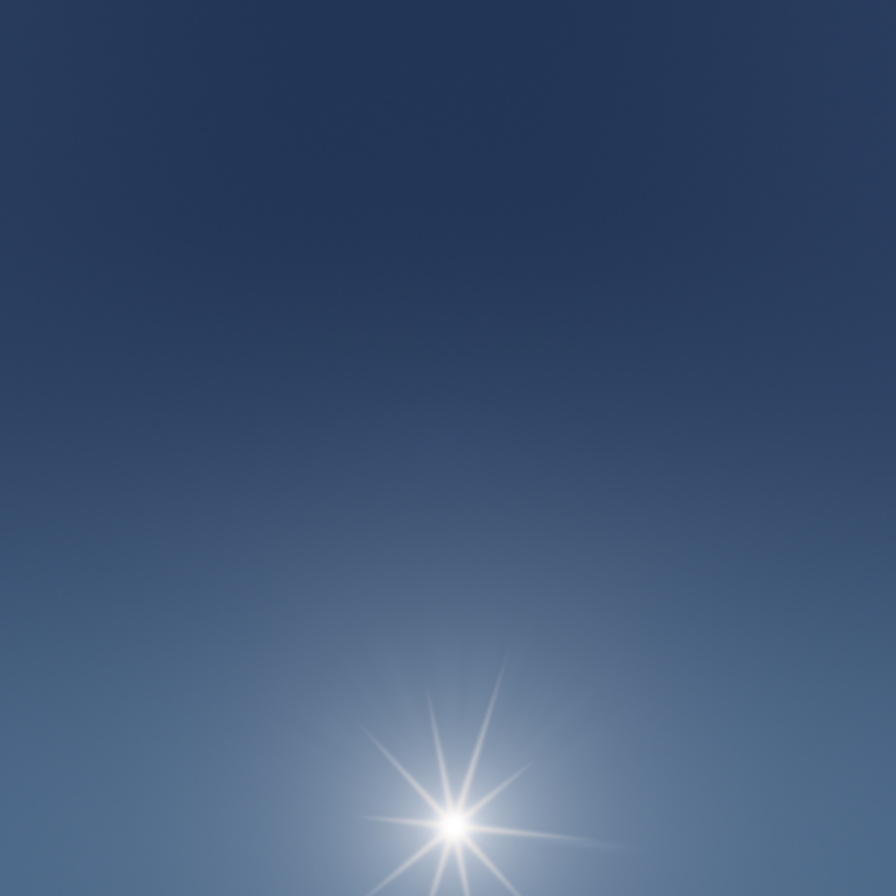
A Shadertoy shader for this texture:

```glsl
#define SUN_POS vec2(0.5065, 0.078)
#define ZENITH vec3(0.133, 0.207, 0.337)
#define HORIZON vec3(0.290, 0.402, 0.530)
#define HAZE vec3(0.93, 0.935, 0.96)
#define RAY_COLOR vec3(0.97, 0.925, 0.89)
#define RAY_WIDTH 0.0050
#define RAY_STRENGTH 0.72
#define STREAK_STRENGTH 0.012
#define GRAIN 0.0035

float hash(float n) {
    return fract(sin(n * 91.73) * 4375.85);
}

float hash2(vec2 p) {
    vec3 q = fract(p.xyx * 0.1031);
    q += dot(q, q.yzx + 33.33);
    return fract((q.x + q.y) * q.z);
}

float noise(float x) {
    float cell = floor(x);
    return mix(hash(cell), hash(cell + 1.0), smoothstep(0.0, 1.0, x - cell));
}

// Vertical gradient, lighter at the upper sides
vec3 sky(vec2 uv) {
    float low = 1.0 - smoothstep(0.02, 0.8, uv.y);
    vec3 col = mix(ZENITH, HORIZON, low);
    float side = smoothstep(0.1, 0.65, abs(uv.x - 0.46));
    col += vec3(0.030, 0.034, 0.040) * side * smoothstep(0.4, 0.8, uv.y);
    vec2 q = (uv - vec2(0.49, 0.51)) / vec2(0.09, 0.05);
    return col + vec3(0.001, 0.006, 0.012) * exp(-dot(q, q));
}

// Tapered ray pairs through the sun; x is the upper length, y the lower
float starburst(vec2 p, float pixel) {
    float angles[5] = float[5](39.3, 72.7, 101.0, 132.8, 174.3);
    vec2 lengths[5] = vec2[5](vec2(0.125, 0.16), vec2(0.215, 0.16),
        vec2(0.17, 0.16), vec2(0.165, 0.16), vec2(0.115, 0.17));
    float dark = 1.0;
    for (int i = 0; i < 5; i++) {
        float a = radians(angles[i]);
        vec2 dir = vec2(cos(a), sin(a));
        float along = dot(p, dir);
        float across = dot(p, vec2(-dir.y, dir.x));
        float reach = along > 0.0 ? lengths[i].x : lengths[i].y;
        float taper = max(1.0 - abs(along) / reach, 0.0);
        float width = max(RAY_WIDTH * (0.4 + 0.6 * taper), pixel);
        float ray = exp(-across * across / (width * width));
        dark *= 1.0 - RAY_STRENGTH * ray * pow(taper, 1.3);
    }
    return 1.0 - dark;
}

// Faint wide streaks beyond the main rays
float streaks(vec2 p, float d) {
    float angle = atan(p.y, p.x);
    float band = smoothstep(0.06, 0.15, d) * (1.0 - smoothstep(0.16, 0.28, d));
    float upper = smoothstep(0.0, 0.6, p.y / max(d, 0.001));
    return (noise(angle * 14.0 + 50.0) - 0.4) * band * upper;
}

void mainImage(out vec4 fragColor, in vec2 fragCoord) {
    vec2 uv = fragCoord / iResolution.xy;
    vec2 p = (uv - SUN_POS) * vec2(iResolution.x / iResolution.y, 1.0);
    float d = length(p);

    vec3 col = sky(uv);

    // Broad haze and tight halo
    float glow = 0.58 * exp(-d / 0.157) + 0.42 * exp(-d / 0.05);
    col = mix(col, HAZE, min(glow, 1.0));
    col += STREAK_STRENGTH * streaks(p, d);

    // Rays and core
    col = mix(col, RAY_COLOR, starburst(p, 0.8 / iResolution.y));
    float core = exp(-d * d / 0.00034);
    col = mix(col, vec3(1.0), min(1.1 * core, 1.0));

    // A lone faint flare to the lower right
    vec2 flare = (p - vec2(0.14, -0.019)) * mat2(0.995, -0.0995, 0.0995, 0.995);
    flare /= vec2(0.055, 0.005);
    col += vec3(0.030, 0.026, 0.026) * exp(-dot(flare, flare));

    // Fine grain breaks up the gradient steps
    col += GRAIN * (hash2(floor(uv * 512.0)) - 0.5);

    fragColor = vec4(clamp(col, 0.0, 1.0), 1.0);
}
```
